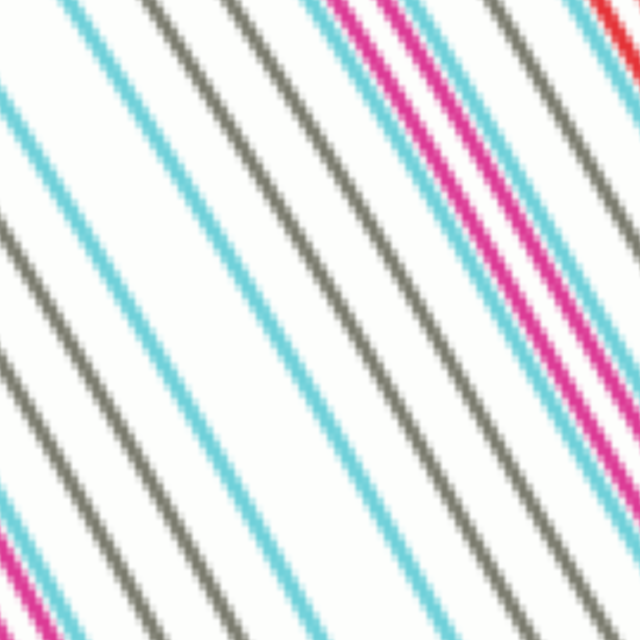
Give the GLSL for this pattern, as a Shadertoy shader.

```glsl
// Slightly bowed diagonal pinstripes in cyan, grey, pink and red, drawn on a coarse soft grid.

#define CELLS 90.0         // coarse grid cells across the canvas
#define FIRST 0.102        // first line, measured from the mirror axis
#define PITCH 0.126        // spacing of single lines
#define BAND 0.158         // width of a band between its two cyan edges
#define CORE 0.038         // offset of the bright lines from a band's centre
#define HALF_WIDTH 0.0142  // half of a line's horizontal width
#define SOFTNESS 0.009     // edge blur
#define SLANT 0.648        // horizontal run per unit of drop
#define BOW 0.049          // steepening towards the bottom

const vec3 PAPER = vec3(0.992, 0.996, 0.990);
const vec3 CYAN = vec3(0.44, 0.82, 0.86);
const vec3 GREY = vec3(0.48, 0.48, 0.43);
const vec3 PINK = vec3(0.87, 0.23, 0.59);
const vec3 RED = vec3(0.90, 0.20, 0.22);

// Tints the base with one line, so that touching edges blend like ink
vec3 inkLine(vec3 base, vec3 ink, float dist, float halfWidth) {
    float cover = 1.0 - smoothstep(halfWidth - SOFTNESS, halfWidth + SOFTNESS, abs(dist));
    return base * mix(vec3(1.0), ink, cover);
}

// Signed horizontal distance from the bowed mirror axis
float stripeCoord(vec2 p) {
    float drop = 1.0 - p.y;
    float run = SLANT * drop - BOW * drop * drop;
    float rightBend = 0.06 * smoothstep(0.5, 1.0, p.x) * drop * (1.0 - drop);
    return p.x - run + rightBend - 0.004;
}

vec3 stripes(vec2 p) {
    float s = abs(stripeCoord(p));
    vec3 color = PAPER;

    // Evenly pitched lines, parted by the first band after the fourth
    for (int k = 0; k < 7; k++) {
        float skip = k > 3 ? BAND - PITCH : 0.0;
        float pos = FIRST + PITCH * float(k) + skip;
        bool isCyan = k % 3 == 0 || k == 4;
        float halfWidth = isCyan ? HALF_WIDTH : 0.9 * HALF_WIDTH;
        color = inkLine(color, isCyan ? CYAN : GREY, s - pos, halfWidth);
    }

    // Twin bright lines inside each band
    for (int b = 0; b < 2; b++) {
        float centre = FIRST + 3.0 * PITCH + 0.5 * BAND + float(b) * (BAND + 2.0 * PITCH);
        color = inkLine(color, b == 0 ? PINK : RED, abs(s - centre) - CORE, HALF_WIDTH);
    }
    return color;
}

void mainImage(out vec4 fragColor, in vec2 fragCoord) {
    vec2 grid = fragCoord / iResolution.xy * CELLS - 0.5;
    vec2 cell = floor(grid);
    vec2 blend = smoothstep(0.1, 0.9, grid - cell);

    // Smooth blend of the four nearest cells gives soft stair steps
    vec3 color = vec3(0.0);
    for (int j = 0; j < 2; j++) {
        for (int i = 0; i < 2; i++) {
            vec2 corner = vec2(i, j);
            vec2 weight = mix(1.0 - blend, blend, corner);
            color += weight.x * weight.y * stripes((cell + corner + 0.5) / CELLS);
        }
    }
    fragColor = vec4(color, 1.0);
}
```
